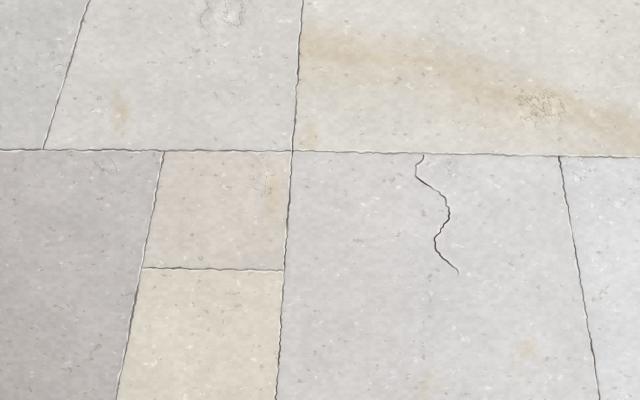
Write a Shadertoy shader that draws this texture.

```glsl
// Pale limestone paving seen at a slant: slabs split by chipped joints.
// Signed line distances choose the slab tints; noise adds stains, grain,
// flecks and flaked scars, and a formula bends the long crack.
#define JOINT_WIDTH 0.0015
#define JOINT_WOBBLE 0.0034
#define RIM_LIGHT 0.85
#define GRAIN 0.085
#define MOTTLE 0.055
#define FLECK_SCALE 52.0
#define RELIEF 0.26
#define VEIN 0.11
#define STAIN vec3(0.79, 0.72, 0.60)
#define GROOVE vec3(0.30, 0.27, 0.25)
#define RIM vec3(0.95, 0.945, 0.93)

float hash(vec2 p) {
    return fract(sin(dot(p, vec2(127.1, 311.7))) * 43758.5453);
}

float noise(vec2 p) {
    vec2 i = floor(p), f = fract(p);
    f = f * f * (3.0 - 2.0 * f);
    return mix(mix(hash(i), hash(i + vec2(1, 0)), f.x),
               mix(hash(i + vec2(0, 1)), hash(i + vec2(1, 1)), f.x), f.y);
}

float fbm(vec2 p) {
    float sum = 0.0, amp = 0.5;
    for (int i = 0; i < 5; i++) {
        sum += amp * noise(p);
        p = mat2(1.6, 1.2, -1.2, 1.6) * p + 3.7;
        amp *= 0.5;
    }
    return sum;
}

// Signed distance to a line: positive right of a downward one
float lineSide(vec2 p, vec2 a, vec2 b) {
    vec2 d = normalize(b - a);
    return dot(p - a, vec2(-d.y, d.x));
}

// Smoothed half plane
float beyond(vec2 p, vec2 a, vec2 b) {
    float px = 1.0 / iResolution.y;
    return smoothstep(-px, px, lineSide(p, a, b));
}

// Broken dark groove with a bright chipped rim; rimSide is -1 or 1
void joint(inout vec3 col, vec2 p, vec2 a, vec2 b, float rimSide, float depth) {
    float px = 1.0 / iResolution.y, len = length(b - a);
    float along = dot(p - a, (b - a) / len);
    float on = smoothstep(-0.004, 0.0, along) * (1.0 - smoothstep(len, len + 0.004, along));
    float d = lineSide(p, a, b) + (noise(p * 40.0) + noise(p * 120.0) - 1.0) * JOINT_WOBBLE;
    float chip = noise(p * 50.0 + 8.0);
    float rimWidth = 0.0008 + 0.0028 * chip * chip;
    float rim = 1.0 - smoothstep(rimWidth - px, rimWidth + px, abs(d - rimSide * 0.0034));
    col = mix(col, RIM, rim * on * RIM_LIGHT * smoothstep(0.0, 0.6, chip));
    col *= 1.0 - 0.05 * on * exp(-abs(d) * 180.0);
    float w = JOINT_WIDTH * (0.4 + 1.2 * noise(p * 30.0 + 3.0));
    float groove = 1.0 - smoothstep(w - px, w + px, abs(d));
    col = mix(col, GROOVE, groove * on * depth * smoothstep(-0.3, 0.75, noise(p * 26.0)));
}

// Horizontal position of the crack at height y
float crackX(float y) {
    return 1.042 + 0.016 * smoothstep(0.585, 0.612, y) + 0.082 * (1.0 - smoothstep(0.485, 0.57, y))
         - 0.03 * (1.0 - smoothstep(0.405, 0.455, y)) + 0.046 * (1.0 - smoothstep(0.315, 0.385, y))
         + (noise(vec2(y * 55.0, 4.0)) - 0.5) * 0.014 + (noise(vec2(y * 150.0, 9.0)) - 0.5) * 0.008;
}

void mainImage(out vec4 fragColor, in vec2 fragCoord) {
    vec2 p = fragCoord / iResolution.xy * vec2(1.6, 1.0);
    float px = 1.0 / iResolution.y;

    // Joint end points
    vec2 a0 = vec2(0.223, 1.0), a1 = vec2(0.108, 0.627), b0 = vec2(0.757, 1.0), b1 = vec2(0.731, 0.622);
    vec2 c0 = vec2(0.411, 0.62), c1 = vec2(0.29, 0.0), d1 = vec2(0.69, 0.0);
    vec2 e0 = vec2(0.358, 0.331), e1 = vec2(0.707, 0.323), f0 = vec2(1.398, 0.608), f1 = vec2(1.502, 0.0);
    vec2 h0 = vec2(0.0, 0.627), h1 = vec2(1.6, 0.606);

    // Slab tints
    float rightUpper = beyond(p, b0, b1), above = beyond(p, h0, h1);
    vec3 upper = mix(vec3(0.795, 0.785, 0.77), vec3(0.835, 0.822, 0.805), beyond(p, a0, a1));
    upper = mix(upper, vec3(0.862, 0.85, 0.825), rightUpper);
    vec3 small = mix(vec3(0.855, 0.83, 0.78), vec3(0.835, 0.81, 0.778), beyond(p, e0, e1));
    vec3 left = mix(vec3(0.725, 0.705, 0.69), vec3(0.785, 0.767, 0.755), smoothstep(0.0, 0.65, p.x * 0.8 + p.y * 0.5));
    vec3 large = mix(vec3(0.828, 0.815, 0.807), vec3(0.857, 0.852, 0.848), smoothstep(0.75, 1.5, p.x));
    vec3 lower = mix(mix(left, small, beyond(p, c0, c1)), large, beyond(p, b1, d1));
    vec3 col = mix(mix(lower, vec3(0.868), beyond(p, f0, f1)), upper, above);

    // Sandy sweep and rusty patches (centre, size)
    float t = p.x - 0.77;
    float sweep = p.y - (0.91 - 0.08 * t - 0.24 * t * t) + (fbm(p * 7.0) - 0.5) * 0.08;
    float band = 0.3 * exp(-sweep * sweep * 420.0) + 0.3 * (1.0 - smoothstep(-0.04, 0.04, sweep)) * smoothstep(-0.26, 0.0, sweep);
    col = mix(col, STAIN, band * above * rightUpper * 1.7 * fbm(vec2(p.x * 5.0, sweep * 32.0)));
    vec4 rust[5] = vec4[5](vec4(1.318, 0.105, 0.055, 0.07), vec4(1.073, 0.04, 0.055, 0.05),
        vec4(0.765, 0.665, 0.045, 0.06), vec4(0.3, 0.72, 0.035, 0.1), vec4(0.68, 0.51, 0.03, 0.09));
    float ragged = smoothstep(0.25, 0.7, fbm(p * 22.0));
    for (int i = 0; i < 5; i++)
        col = mix(col, STAIN, 0.5 * ragged * (1.0 - smoothstep(0.1, 1.1, length((p - rust[i].xy) / rust[i].zw))));

    // Mottling, grain and irregular flecks
    vec2 g = p * vec2(1.0, 1.3);
    col += (fbm(g * 9.0) - 0.48) * MOTTLE + (fbm(g * 75.0) - 0.48) * GRAIN;
    col -= vec3(0.09, 0.1, 0.12) * smoothstep(0.68, 0.84, fbm(g * FLECK_SCALE));
    col += 0.07 * smoothstep(0.68, 0.82, fbm(g * FLECK_SCALE + 31.0));

    // Flaked scars (centre, size): lit relief and thin outlines
    vec4 scars[7] = vec4[7](vec4(0.65, 0.56, 0.04, 0.07), vec4(1.45, 0.575, 0.06, 0.045),
        vec4(0.15, 0.865, 0.04, 0.07), vec4(0.26, 0.585, 0.07, 0.03), vec4(1.135, 0.58, 0.03, 0.04),
        vec4(0.56, 0.96, 0.12, 0.08), vec4(1.34, 0.73, 0.12, 0.07));
    vec2 s = vec2(p.x + p.y * 0.4, p.y) * vec2(30.0, 22.0);
    float flake = fbm(s), relief = flake - fbm(s + vec2(-0.25, 0.2));
    float vein = 1.0 - smoothstep(0.0, 0.035, abs(flake - 0.5));
    for (int i = 0; i < 7; i++)
        col += (RELIEF * relief - VEIN * vein) * (1.0 - smoothstep(0.3, 1.0, length((p - scars[i].xy) / scars[i].zw)));

    // Crack with a lit lip
    float slope = (crackX(p.y + 0.002) - crackX(p.y - 0.002)) / 0.004;
    float crack = (p.x - crackX(p.y)) / sqrt(1.0 + slope * slope);
    float span = smoothstep(0.305, 0.325, p.y) * (1.0 - above);
    col += 0.05 * span * exp(-abs(crack - 0.005) * 300.0);
    float cut = 1.0 - smoothstep(0.0, 0.002 * noise(p * 40.0) + px, abs(crack));
    col = mix(col, GROOVE, cut * span * smoothstep(-0.3, 0.9, noise(p * 35.0)));

    joint(col, p, h0, b1, -1.0, 0.65);
    joint(col, p, b1, h1, 1.0, 0.45);
    joint(col, p, a0, a1, -1.0, 0.65);
    joint(col, p, b0, b1, -1.0, 0.85);
    joint(col, p, c0, c1, -1.0, 0.65);
    joint(col, p, b1, d1, -1.0, 0.9);
    joint(col, p, e0, e1, -1.0, 0.65);
    joint(col, p, f0, f1, -1.0, 0.85);
    fragColor = vec4(clamp(col, 0.0, 1.0), 1.0);
}
```
